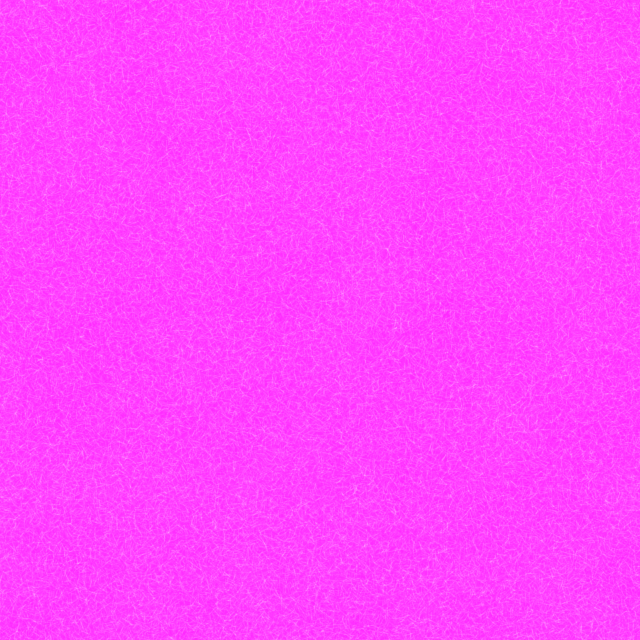
This texture is drawn by a three.js fragment shader. Its source:

```glsl
varying vec2 vUv;

const float BASE_GREEN = 0.192;       // green of the bare ground
const int FIBRE_LAYERS = 8;
const float FIBRE_CELLS = 100.0;      // fibres across the canvas, per layer
const float MIN_HALF_LENGTH = 0.0035;
const float MAX_HALF_LENGTH = 0.0078;
const float FIBRE_RADIUS = 0.0018;    // soft edge included
const float FAINT_FIBRE = 0.02;
const float BRIGHT_FIBRE = 0.08;
const float GRAIN_SCALE = 320.0;
const float GRAIN_STRENGTH = 0.06;
const float MOTTLE_SCALE = 9.0;
const float MOTTLE_STRENGTH = 0.05;
const float PI = 3.14159;

// Hashes without sine
float hash12(vec2 p) {
  vec3 q = fract(vec3(p.xyx) * 0.1031);
  q += dot(q, q.yzx + 33.33);
  return fract((q.x + q.y) * q.z);
}

vec3 hash32(vec2 p) {
  vec3 q = fract(vec3(p.xyx) * vec3(0.1031, 0.1030, 0.0973));
  q += dot(q, q.yxz + 33.33);
  return fract((q.xxy + q.yzz) * q.zyx);
}

float valueNoise(vec2 p) {
  vec2 cell = floor(p);
  vec2 f = fract(p);
  f = f * f * (3.0 - 2.0 * f);
  float low = mix(hash12(cell), hash12(cell + vec2(1.0, 0.0)), f.x);
  float high = mix(hash12(cell + vec2(0.0, 1.0)), hash12(cell + 1.0), f.x);
  return mix(low, high, f.y);
}

// Broad, gentle clouding in three octaves, centred on zero
float mottle(vec2 p) {
  float sum = 0.0;
  float weight = 0.5;
  for (int i = 0; i < 3; i++) {
    sum += weight * (valueNoise(p) - 0.5);
    p = p * 2.3 + 17.0;
    weight *= 0.8;
  }
  return sum;
}

// Distance to a segment centred on the origin
float segmentDistance(vec2 p, vec2 direction, float halfLength) {
  float along = clamp(dot(p, direction), -halfLength, halfLength);
  return length(p - direction * along);
}

// One randomly turned fibre per cell, gathered from the neighbouring cells
float fibreLayer(vec2 uv, float seed) {
  vec2 p = uv * FIBRE_CELLS + seed * vec2(0.37, 0.61);
  vec2 home = floor(p);
  float light = 0.0;
  for (int y = -1; y <= 1; y++) {
    for (int x = -1; x <= 1; x++) {
      vec2 cell = home + vec2(float(x), float(y));
      vec2 key = cell + 150.0 + seed * vec2(131.0, 71.0);
      vec3 place = hash32(key);
      vec3 traits = hash32(key + 517.0);
      float angle = place.z * PI;
      vec2 offset = (p - cell - place.xy) / FIBRE_CELLS;
      float halfLength = mix(MIN_HALF_LENGTH, MAX_HALF_LENGTH, traits.x);
      float d = segmentDistance(offset, vec2(cos(angle), sin(angle)), halfLength);
      float strength = mix(FAINT_FIBRE, BRIGHT_FIBRE, traits.y * traits.y);
      light += strength * (1.0 - smoothstep(0.0, FIBRE_RADIUS, d));
    }
  }
  return light;
}

void main() {
  float green = BASE_GREEN;
  green += MOTTLE_STRENGTH * mottle(vUv * MOTTLE_SCALE);
  green += GRAIN_STRENGTH * (valueNoise(vUv * GRAIN_SCALE) - 0.5);

  // Overlapping fibres add up to pale strands
  for (int i = 0; i < FIBRE_LAYERS; i++) {
    green += fibreLayer(vUv, float(i));
  }

  gl_FragColor = vec4(1.0, clamp(green, 0.0, 1.0), 1.0, 1.0);
}
```
